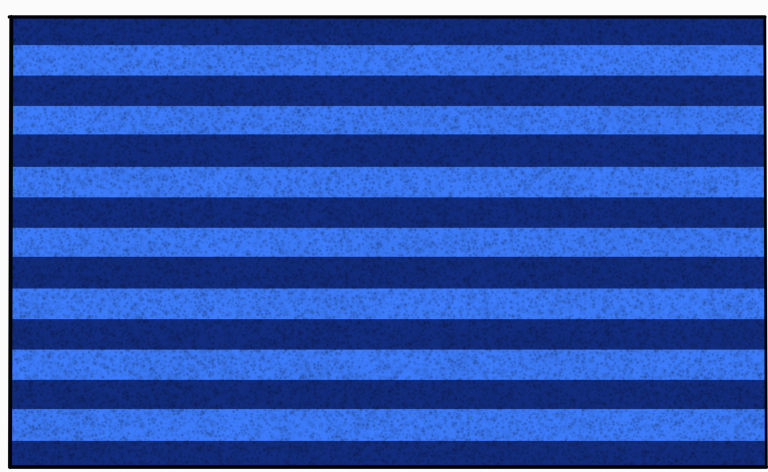
This pattern is drawn by a WebGL 1 fragment shader. Its source:

```glsl
precision highp float;

uniform vec2 u_resolution;

// Lengths are fractions of the canvas height
const vec3 PAPER = vec3(0.985);
const vec3 INK = vec3(0.008, 0.012, 0.03);
const vec3 NAVY = vec3(0.066, 0.163, 0.468);
const vec3 AZURE = vec3(0.222, 0.455, 0.925);
const vec3 SMUDGE_COLOR = vec3(0.18, 0.46, 0.58);

const float FIRST_EDGE = 0.0658;    // lowest stripe boundary
const float STRIPE_HEIGHT = 0.06451;
const float LAST_EDGE = 13.0;       // 14 boundaries make 15 bands
const float EDGE_DRIFT = 0.0045;    // uneven stripe spacing

const float FRAME_BOTTOM = 0.0106;
const float FRAME_TOP = 0.9640;
const vec2 LEFT_INSET = vec2(0.0212, 0.0240);   // at bottom, at top
const vec2 RIGHT_INSET = vec2(0.0036, 0.0068);
const float LEFT_HALF_WIDTH = 0.0042;
const float RIGHT_HALF_WIDTH = 0.0030;
const float TOP_HALF_WIDTH = 0.0036;
const float BOTTOM_HALF_WIDTH = 0.0040;

const float FINE_GRAIN = 175.0;     // cells per canvas height
const float COARSE_GRAIN = 85.0;
const float FINE_DEPTH = 0.24;
const float COARSE_DEPTH = 0.15;
const float MOTTLE_DEPTH = 0.014;
const vec2 SMUDGE_CENTER = vec2(0.998, 0.116);
const float SMUDGE_RADIUS = 0.006;

vec3 hash3(vec2 cell) {
  vec3 q = fract(cell.xyx * vec3(0.1031, 0.1030, 0.0973));
  q += dot(q, q.yxz + 33.33);
  return fract((q.xxy + q.yzz) * q.zyx);
}

// Cellular noise: scattered pits of varied size and strength
float pits(vec2 p) {
  vec2 cell = floor(p);
  float depth = 0.0;
  for (int y = -1; y <= 1; y++) {
    for (int x = -1; x <= 1; x++) {
      vec2 neighbor = cell + vec2(float(x), float(y));
      vec3 h = hash3(neighbor);
      float radius = mix(0.45, 0.95, h.z);
      float d = length(p - neighbor - h.xy);
      depth = max(depth, h.z * h.z * (1.0 - smoothstep(0.0, radius, d)));
    }
  }
  return depth;
}

// Layered sines: soft cloudy shading
float mottle(vec2 p) {
  float sum = 0.0;
  float weight = 1.0;
  for (int i = 0; i < 4; i++) {
    p = mat2(0.8, 0.6, -0.6, 0.8) * p + 1.7;
    sum += weight * sin(p.x + 1.3 * sin(p.y)) * sin(p.y * 1.2);
    weight *= 0.7;
    p *= 1.9;
  }
  return sum;
}

float edgeHeight(float index) {
  float wave = max(0.0, cos(6.2832 * (LAST_EDGE - index - 2.9) / 4.4));
  return FIRST_EDGE + index * STRIPE_HEIGHT + EDGE_DRIFT * pow(wave, 4.0);
}

float segment(vec2 p, vec2 a, vec2 b) {
  vec2 along = b - a;
  vec2 offset = p - a;
  float t = clamp(dot(offset, along) / dot(along, along), 0.0, 1.0);
  return length(offset - along * t);
}

// Coverage of a shape from its signed distance
float cover(float d, float pixel) {
  return 1.0 - smoothstep(-0.75 * pixel, 0.75 * pixel, d);
}

void main() {
  vec2 p = gl_FragCoord.xy / u_resolution.y;
  float pixel = 1.0 / u_resolution.y;
  float aspect = u_resolution.x / u_resolution.y;

  // Alternating stripes
  float index = clamp(floor((p.y - FIRST_EDGE) / STRIPE_HEIGHT + 0.5), 0.0, LAST_EDGE);
  float above = 1.0 - cover(p.y - edgeHeight(index), pixel);
  float light = mix(above, 1.0 - above, mod(index, 2.0));
  vec3 cloth = mix(NAVY, AZURE, light);

  // Grain and stain
  float shade = 1.06 + MOTTLE_DEPTH * mottle(p * 14.0);
  shade -= FINE_DEPTH * pits(p * FINE_GRAIN);
  shade -= COARSE_DEPTH * pits(p * COARSE_GRAIN + 41.0);
  cloth *= shade;
  float smudge = 1.0 - smoothstep(0.0, SMUDGE_RADIUS, length(p - SMUDGE_CENTER));
  cloth = mix(cloth, SMUDGE_COLOR, 0.7 * smudge);

  // Slightly skewed frame
  vec2 bottomLeft = vec2(LEFT_INSET.x, FRAME_BOTTOM);
  vec2 topLeft = vec2(LEFT_INSET.y, FRAME_TOP);
  vec2 bottomRight = vec2(aspect - RIGHT_INSET.x, FRAME_BOTTOM);
  vec2 topRight = vec2(aspect - RIGHT_INSET.y, FRAME_TOP);
  float line = segment(p, bottomLeft, topLeft) - LEFT_HALF_WIDTH;
  line = min(line, segment(p, bottomRight, topRight) - RIGHT_HALF_WIDTH);
  line = min(line, segment(p, topLeft - vec2(0.004, 0.0), topRight) - TOP_HALF_WIDTH);
  line = min(line, segment(p, bottomLeft, bottomRight) - BOTTOM_HALF_WIDTH);

  float rise = (p.y - FRAME_BOTTOM) / (FRAME_TOP - FRAME_BOTTOM);
  float left = mix(LEFT_INSET.x, LEFT_INSET.y, rise);
  float right = aspect - mix(RIGHT_INSET.x, RIGHT_INSET.y, rise);
  float outside = max(max(left - p.x, p.x - right), max(FRAME_BOTTOM - p.y, p.y - FRAME_TOP));

  vec3 color = mix(PAPER, cloth, cover(outside, pixel));
  gl_FragColor = vec4(mix(color, INK, cover(line, pixel)), 1.0);
}
```
